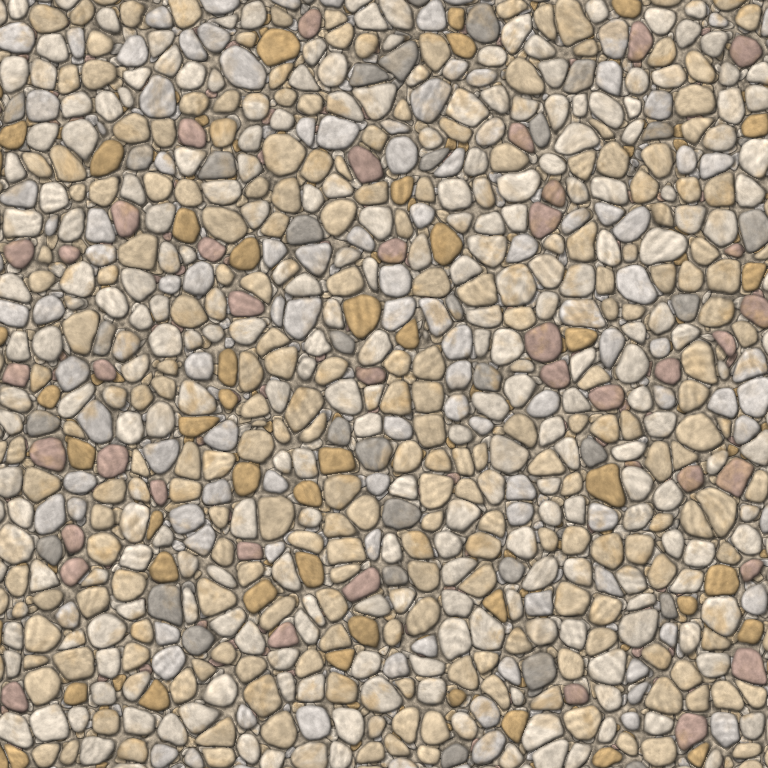
Reproduce this texture procedurally as a WebGL 2 fragment shader.

```glsl
#version 300 es
precision highp float;
// Rounded river pebbles in cream, tan, ochre and mauve, set close together in rough grey mortar.

uniform vec2 u_resolution;
out vec4 fragColor;

const float PEBBLES_ACROSS = 26.0;  // main pebbles per canvas height
const float FILLER_SCALE = 2.4;     // density of chips in the gaps
const float FILLER_SHARE = 0.6;     // share of chips that are kept
const float JITTER = 0.74;
const float SIZE_SPREAD = 0.32;     // spread of the cell weights
const float GAP = 0.022;            // half width of the joints, in cells
const float BEVEL = 0.20;           // width of the rounded rim, in cells
const vec3 LIGHT = vec3(-0.30, 0.52, 0.80);
const vec3 MORTAR = vec3(0.64, 0.59, 0.52);
const vec3 STAIN = vec3(0.78, 0.64, 0.44);

const int KINDS = 6;
const vec3 STONE[KINDS] = vec3[KINDS](
    vec3(0.88, 0.83, 0.76), vec3(0.83, 0.80, 0.77), vec3(0.84, 0.76, 0.64),
    vec3(0.77, 0.65, 0.47), vec3(0.73, 0.62, 0.57), vec3(0.67, 0.64, 0.60));
const float KIND_LIMIT[KINDS] = float[KINDS](0.36, 0.52, 0.81, 0.89, 0.95, 1.0);

struct Pebble {
    float depth;   // distance inward from the rounded outline
    vec2 inward;   // direction in which the depth grows
    vec2 center;
    vec2 id;
};

vec3 hash3(vec2 p) {
    vec3 q = fract(p.xyx * vec3(0.1031, 0.1030, 0.0973));
    q += dot(q, q.yxz + 33.33);
    return fract((q.xxy + q.yzz) * q.zyx);
}

float noise(vec2 p) {
    vec2 i = floor(p), f = fract(p);
    f = f * f * (3.0 - 2.0 * f);
    return mix(mix(hash3(i).x, hash3(i + vec2(1, 0)).x, f.x),
               mix(hash3(i + vec2(0, 1)).x, hash3(i + vec2(1, 1)).x, f.x), f.y);
}

float fbm(vec2 p) {
    float sum = 0.0, amp = 0.54;
    for (int i = 0; i < 4; i++) {
        sum += amp * noise(p);
        p = mat2(1.6, 1.2, -1.2, 1.6) * p + 7.3;
        amp *= 0.5;
    }
    return sum;
}

// Cell center in xy, weight in z
vec3 seed(vec2 cell) {
    vec3 h = hash3(cell + 71.0);
    return vec3(cell + 0.5 + JITTER * (h.xy - 0.5), SIZE_SPREAD * h.z * h.z);
}

// Weighted Voronoi cell whose sides are blended by an exponential smooth minimum
Pebble pebbleAt(vec2 p) {
    vec2 home = floor(p), id = home;
    vec3 own = vec3(0.0);
    float best = 1e5;
    for (int y = -2; y <= 2; y++)
    for (int x = -2; x <= 2; x++) {
        vec2 cell = home + vec2(x, y);
        vec3 s = seed(cell);
        float power = dot(p - s.xy, p - s.xy) - s.z;
        if (power < best) { best = power; own = s; id = cell; }
    }
    float sharpness = mix(6.5, 13.0, hash3(id + 5.0).y);
    float total = 1e-9;
    vec2 slope = vec2(0.0);
    for (int y = -2; y <= 2; y++)
    for (int x = -2; x <= 2; x++) {
        if (x == 0 && y == 0) continue;
        vec3 s = seed(id + vec2(x, y));
        vec2 away = own.xy - s.xy;
        float span = max(length(away), 0.05);
        float side = (dot(p - s.xy, p - s.xy) - s.z - best) / (2.0 * span);
        float w = exp(-sharpness * side);
        total += w;
        slope += w * away / span;
    }
    return Pebble(-log(total) / sharpness, slope / total, own.xy, id);
}

// Stone colour with soft mottling, rusty stains and occasional bands
vec3 stoneColor(Pebble s, vec2 p) {
    vec3 h = hash3(s.id + 211.0), v = hash3(s.id + 419.0);
    vec3 color = STONE[KINDS - 1];
    for (int i = KINDS - 1; i >= 0; i--)
        if (h.x < KIND_LIMIT[i]) color = STONE[i];
    color *= 0.91 + 0.13 * h.y;
    float blotch = fbm(p * 1.7 + 37.0 * v.xy);
    color = mix(color, STAIN, 0.6 * h.z * smoothstep(0.42, 0.8, blotch));
    float angle = 6.2832 * v.x;
    float across = dot(p - s.center, vec2(cos(angle), sin(angle)));
    float band = sin(across * 19.0 + 5.0 * blotch);
    color *= 1.0 + 0.06 * band * step(0.75, v.y);
    float grain = fbm(p * 6.0 + 19.0);
    return color * (1.0 + 0.36 * (grain - 0.5));
}

// Domed relief lit from the upper left, darker at the rim
float relief(float depth, vec2 inward) {
    float t = clamp(depth / BEVEL, 0.04, 1.0);
    float steep = (1.0 - t) / sqrt(t * (2.0 - t));
    vec3 normal = normalize(vec3(-0.75 * inward * steep, 1.0));
    float diffuse = max(dot(normal, normalize(LIGHT)), 0.0);
    return (0.50 + 0.62 * diffuse) * mix(0.78, 1.0, smoothstep(0.0, 0.09, depth));
}

void main() {
    vec2 p = gl_FragCoord.xy / u_resolution.y * PEBBLES_ACROSS;
    float pixel = PEBBLES_ACROSS / u_resolution.y;
    vec2 warped = p + 0.36 * (vec2(noise(p * 0.9), noise(p * 0.9 + 31.0)) - 0.5);
    float wobble = 0.05 * (noise(p * 4.0) - 0.5);

    Pebble stone = pebbleAt(warped);
    float depth = stone.depth + wobble - GAP;

    // Mortar with chips pressed into it
    vec3 ground = MORTAR * (0.55 + 0.9 * fbm(p * 6.0));
    vec2 q = warped * FILLER_SCALE + 17.0;
    Pebble chip = pebbleAt(q);
    float chipDepth = chip.depth + wobble - 2.0 * GAP;
    float kept = step(hash3(chip.id + 97.0).z, FILLER_SHARE);
    vec3 chipColor = 0.93 * stoneColor(chip, q) * relief(chipDepth, chip.inward);
    float chipEdge = 0.7 * pixel * FILLER_SCALE;
    ground *= 1.0 - 0.25 * kept * smoothstep(-0.15, 0.0, chipDepth);
    ground = mix(ground, chipColor, kept * smoothstep(-chipEdge, chipEdge, chipDepth));

    // Contact shadow, deepest on the side turned from the light
    float shade = 0.5 - 0.5 * dot(-stone.inward, normalize(LIGHT.xy));
    ground *= mix(mix(0.80, 0.42, shade), 1.0, smoothstep(0.0, 0.10, -depth));

    vec3 top = stoneColor(stone, warped) * relief(depth, stone.inward);
    vec3 color = mix(ground, top, smoothstep(-0.7 * pixel, 0.7 * pixel, depth));
    fragColor = vec4(clamp(color, 0.0, 1.0), 1.0);
}
```
